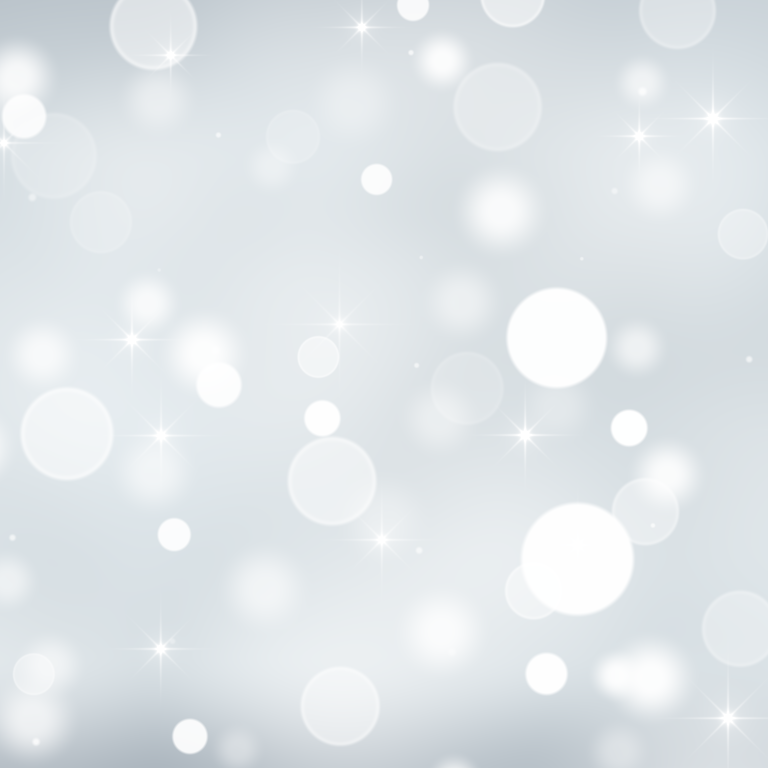
Write a Shadertoy shader that draws this background.

```glsl
#define SHADE vec3(0.65, 0.69, 0.725)
#define SILVER vec3(0.832, 0.863, 0.880)
#define CLOUD_CONTRAST 0.022
#define HAZE_COUNT 13
#define GLOW_COUNT 30
#define BUBBLE_COUNT 17
#define DISC_COUNT 10
#define SPECK_COUNT 20
#define STAR_COUNT 17
#define RAY_WIDTH 0.0017

float pixelSize() { return 1.0 / iResolution.y; }

vec3 hash3(float n, float seed) {
    vec3 p = fract(vec3(n + 1.7, n + 5.3, n + 9.1) * vec3(0.1031, 0.1030, 0.0973) + seed * 0.137);
    p += dot(p, p.yxz + 33.33);
    return fract((p.xxy + p.yzz) * p.zyx);
}

// Evenly spread positions, loosened by a random offset
vec2 scatter(float n, float seed, vec2 jitter) {
    vec2 spread = fract(vec2(0.7549, 0.5698) * n + vec2(0.37, 0.61) * seed);
    vec2 place = spread * 1.08 - 0.04 + (jitter - 0.5) * 0.16;
    return place * vec2(iResolution.x / iResolution.y, 1.0);
}

// Round spot with a soft edge and an optional bright rim
float spot(float dist, float radius, float softness, float rim) {
    float blur = max(radius * softness, pixelSize());
    float body = 1.0 - smoothstep(radius - blur, radius + blur, dist);
    float ring = (dist - radius * 0.94) / (radius * 0.05);
    return body * (1.0 + rim * exp(-ring * ring));
}

// Share of the backdrop still visible through a layer of spots
float spotLayer(vec2 p, int count, float seed, vec2 radii, vec2 opacity, float softness, float rim) {
    float clear = 1.0;
    for (int i = 0; i < count; i++) {
        vec3 h = hash3(float(i), seed);
        vec3 k = hash3(float(i), seed + 3.7);
        float dist = length(p - scatter(float(i), seed, h.xy));
        float alpha = mix(opacity.x, opacity.y, k.x);
        float radius = mix(radii.x, radii.y, h.z);
        clear *= 1.0 - clamp(alpha * spot(dist, radius, softness, rim), 0.0, 1.0);
    }
    return clear;
}

// Thin ray through the centre, fading towards both tips
float ray(vec2 q, float reach) {
    float fade = max(0.0, 1.0 - abs(q.x) / reach);
    float width = max(RAY_WIDTH * (0.5 + 0.5 * fade), 0.7 * pixelSize());
    return fade * fade * exp(-q.y * q.y / (width * width));
}

float sparkle(vec2 q, float reach) {
    vec2 d = vec2(q.x + q.y, q.y - q.x) * 0.7071;
    float upright = ray(q, reach) + ray(q.yx, reach);
    float diagonal = ray(d, reach * 0.8) + ray(d.yx, reach * 0.8);
    float r = length(q) / reach;
    float core = exp(-r * r * 150.0) + 0.28 * exp(-r * r * 16.0);
    return 0.85 * upright + 0.65 * diagonal + core;
}

float starLayer(vec2 p) {
    float clear = 1.0;
    for (int i = 0; i < STAR_COUNT; i++) {
        vec3 h = hash3(float(i), 8.0);
        vec3 k = hash3(float(i), 11.3);
        vec2 centre = scatter(float(i), 8.0, h.xy);
        float reach = mix(0.06, 0.125, h.z) * mix(1.1, 0.85, centre.y);
        clear *= 1.0 - min(mix(0.5, 1.0, k.x) * sparkle(p - centre, reach), 1.0);
    }
    return clear;
}

// Layered sines for slow tonal drift
float clouds(vec2 p) {
    float sum = 0.0;
    float amplitude = 1.0;
    for (int i = 0; i < 4; i++) {
        p = mat2(0.8, 0.6, -0.6, 0.8) * p * 1.6 + 1.3;
        sum += amplitude * sin(p.x * 3.0 + sin(p.y * 2.0)) * cos(p.y * 2.6);
        amplitude *= 0.6;
    }
    return sum;
}

vec3 backdrop(vec2 p) {
    float bottom = smoothstep(0.15, -0.02, p.y) * mix(1.0, 0.5, p.x);
    float top = smoothstep(0.78, 1.05, p.y) * mix(0.6, 0.3, p.x);
    vec3 color = SILVER + CLOUD_CONTRAST * clouds(p);
    color += 0.02 * smoothstep(0.75, 0.3, p.y);
    return mix(color, SHADE, clamp(bottom + top, 0.0, 1.0));
}

void mainImage(out vec4 fragColor, in vec2 fragCoord) {
    vec2 p = fragCoord / iResolution.y;

    // Out-of-focus lights
    float clear = spotLayer(p, HAZE_COUNT, 1.0, vec2(0.08, 0.14), vec2(0.15, 0.5), 1.0, 0.0);
    clear *= spotLayer(p, GLOW_COUNT, 2.0, vec2(0.022, 0.04), vec2(0.25, 0.95), 0.7, 0.0);
    clear *= spotLayer(p, BUBBLE_COUNT, 3.0, vec2(0.025, 0.062), vec2(0.12, 0.55), 0.05, 0.35);

    // Crisp white discs, with a pair of large ones on the right
    clear *= spotLayer(p, DISC_COUNT, 4.0, vec2(0.02, 0.03), vec2(0.85, 1.0), 0.1, 0.0);
    for (float i = 0.0; i < 2.0; i++) {
        vec2 centre = vec2(0.725 + 0.027 * i, 0.56 - 0.288 * i);
        clear *= 1.0 - 0.96 * spot(length(p - centre), 0.065 + 0.008 * i, 0.05, 0.0);
    }

    // Specks and stars
    clear *= spotLayer(p, SPECK_COUNT, 6.0, vec2(0.002, 0.005), vec2(0.3, 0.8), 0.6, 0.0);
    clear *= starLayer(p);

    fragColor = vec4(mix(vec3(1.0), backdrop(p), clear), 1.0);
}
```
